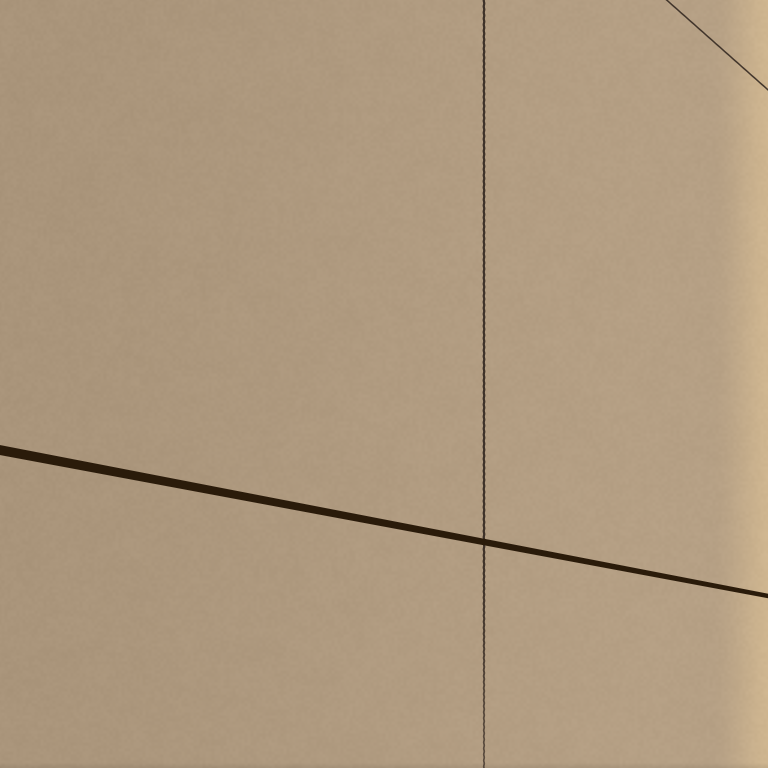
A WebGL 1 fragment shader for this texture:

```glsl
precision highp float;
uniform vec2 u_resolution;

#define WALL_SHADE vec3(0.662, 0.580, 0.478)
#define WALL_LIGHT vec3(0.712, 0.627, 0.520)
#define EDGE_GLOW vec3(0.815, 0.715, 0.565)
#define BEAM_COLOR vec3(0.165, 0.105, 0.040)
#define SEAM_COLOR vec3(0.205, 0.160, 0.130)
#define SEAM_X 0.6302
#define SEAM_WIDTH 0.0030
#define GRAIN_SCALE 256.0
#define GRAIN_AMOUNT 0.016
#define MOTTLE_AMOUNT 0.012

float hash(vec2 p) {
  vec3 q = fract(vec3(p.xyx) * 0.1031);
  q += dot(q, q.yzx + 33.33);
  return fract((q.x + q.y) * q.z);
}

float noise(vec2 p) {
  vec2 cell = floor(p);
  vec2 f = fract(p);
  f = f * f * (3.0 - 2.0 * f);
  float low = mix(hash(cell), hash(cell + vec2(1.0, 0.0)), f.x);
  float high = mix(hash(cell + vec2(0.0, 1.0)), hash(cell + 1.0), f.x);
  return mix(low, high, f.y);
}

// Signed distance to the infinite line through a and b
float lineDistance(vec2 p, vec2 a, vec2 b) {
  vec2 dir = normalize(b - a);
  return dot(p - a, vec2(-dir.y, dir.x));
}

// Pixel coverage of a stroke of the given width
float stroke(float d, float width, float pixel) {
  float lo = max(d - 0.5 * pixel, -0.5 * width);
  float hi = min(d + 0.5 * pixel, 0.5 * width);
  return clamp((hi - lo) / pixel, 0.0, 1.0);
}

vec3 wall(vec2 uv) {
  // Broad light from the right, with a warm glow at the border
  float light = smoothstep(-0.1, 1.0, uv.x + 0.06 * (0.5 - uv.y));
  vec3 color = mix(WALL_SHADE, WALL_LIGHT, light);
  color = mix(color, EDGE_GLOW, smoothstep(0.925, 1.01, uv.x));
  color *= 1.0 - 0.06 * (1.0 - smoothstep(0.0, 0.008, uv.y));

  // Soft mottling and fine grain
  float mottle = noise(uv * 34.0) + noise(uv * 90.0) - 1.0;
  float grain = noise(uv * GRAIN_SCALE) - 0.5;
  return color + 0.5 * MOTTLE_AMOUNT * mottle + GRAIN_AMOUNT * grain;
}

void main() {
  vec2 uv = gl_FragCoord.xy / u_resolution;
  float pixel = 1.0 / min(u_resolution.x, u_resolution.y);
  vec3 color = wall(uv);

  // Vertical seam, paler and thinner below the beam
  float lower = 1.0 - smoothstep(0.0, 0.30, uv.y);
  float seamWidth = SEAM_WIDTH * (1.0 - 0.25 * lower);
  float ripple = 0.0003 * sin(uv.y * 800.0);
  float seam = stroke(uv.x - SEAM_X + ripple, seamWidth, pixel);
  color = mix(color, SEAM_COLOR, seam * (0.92 - 0.22 * lower));

  // Fine diagonal across the upper right corner
  float wire = lineDistance(uv, vec2(0.868, 1.0), vec2(1.0, 0.883));
  color = mix(color, SEAM_COLOR, 0.9 * stroke(wire, 0.0020, pixel));

  // Broad sloping beam, tapering to the right
  float beam = lineDistance(uv, vec2(0.0, 0.414), vec2(1.0, 0.224));
  float beamWidth = mix(0.0128, 0.0058, uv.x);
  color = mix(color, BEAM_COLOR, stroke(beam, beamWidth, pixel));

  gl_FragColor = vec4(color, 1.0);
}
```
